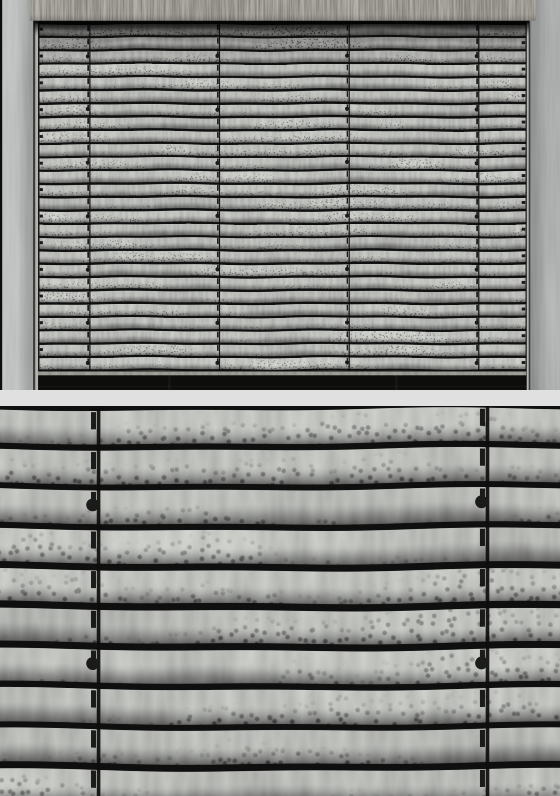
Top, the full canvas; bottom, a detail of the centre.
A Shadertoy shader for this texture:

```glsl
vec2 hash2(vec2 p) {
    p = fract(p * vec2(0.1031, 0.1137));
    p += dot(p, p.yx + 33.3);
    return fract((p.x + p.y) * p.yx * vec2(7.31, 9.17));
}

// Cellular noise: distance to the nearest scattered point
float cells(vec2 p) {
    vec2 cell = floor(p);
    float nearest = 2.0;
    for (int y = -1; y <= 1; y++)
        for (int x = -1; x <= 1; x++) {
            vec2 c = cell + vec2(x, y);
            nearest = min(nearest, length(c + hash2(c + 50.0) - p));
        }
    return nearest;
}

// Broad stains from layered sines, about -1 to 1
float stains(vec2 p) {
    float sum = 0.0, gain = 0.5;
    for (int i = 0; i < 4; i++) {
        sum += gain * sin(p.x + 1.7 * sin(p.y)) * cos(p.y * 0.8 + sin(p.x * 0.6));
        p = mat2(1.6, 1.1, -1.1, 1.6) * p + 3.1;
        gain *= 0.6;
    }
    return sum;
}

// Soft coverage of the interval from a to b
float band(float x, float a, float b, float soft) {
    return smoothstep(a - soft, a + soft, x) * (1.0 - smoothstep(b - soft, b + soft, x));
}

float box(vec2 p, vec2 low, vec2 high, vec2 soft) {
    return band(p.x, low.x, high.x, soft.x) * band(p.y, low.y, high.y, soft.y);
}

vec3 slatColor(vec2 q, float id, float f, float soft) {
    float stain = stains(q * vec2(9.0, 13.0) + id * 2.3);
    float streak = cells(vec2(q.x * 95.0, q.y * 18.0 + id * 7.0));
    float speck = 1.0 - smoothstep(0.1, 0.32, cells(q * 110.0));
    float shade = mix(0.49, 0.75, smoothstep(0.12, 0.62, f + 0.12 * stain));
    shade += 0.05 * stain + 0.1 * (streak - 0.45);
    shade += 0.03 * (hash2(vec2(id, 4.0)).x - 0.5);
    shade -= 0.22 * speck * smoothstep(-0.1, 0.5, stain + 0.5 - f);
    // Grime gathers on the uppermost slats
    shade -= smoothstep(22.0, 25.5, id) * (0.13 + 0.22 * smoothstep(0.3, 0.9, f + 0.4 * stain));
    // Shaded gap under the slat
    float gap = abs(fract(f + 0.44) - 0.5);
    float width = 0.07 + 0.025 * hash2(vec2(id, 9.0)).y;
    shade *= 1.0 - 0.3 * exp(-max(f - 0.12, 0.0) * 14.0);
    shade = mix(0.06, shade, smoothstep(width - soft, width + soft, gap));
    return shade * vec3(0.995, 1.005, 0.985);
}

void mainImage(out vec4 fragColor, in vec2 fragCoord) {
    vec2 uv = fragCoord / iResolution.xy;
    vec2 q = fragCoord / iResolution.y;
    vec2 soft = 0.6 / iResolution.xy;
    vec3 black = vec3(0.05, 0.05, 0.048);

    // Side walls with faint upright weathering
    float grain = cells(vec2(q.x * 90.0, q.y * 5.0)) - 0.45;
    float wall = uv.x < 0.5 ? mix(0.76, 0.62, smoothstep(0.025, 0.06, uv.x))
                            : mix(0.56, 0.69, smoothstep(0.945, 0.985, uv.x));
    wall += 0.04 * grain + 0.025 * stains(q * vec2(14.0, 4.0));
    vec3 color = wall * vec3(0.99, 1.0, 1.0);
    color = mix(color, black, 1.0 - smoothstep(0.004 - soft.x, 0.004 + soft.x, uv.x));

    // Guide rails and the dark opening
    color = mix(color, vec3(0.24), box(uv, vec2(0.059, 0.0), vec2(0.947, 0.95), soft));
    color = mix(color, vec3(0.71, 0.71, 0.68), box(uv, vec2(0.063, 0.0), vec2(0.944, 0.94), soft));
    float opening = box(uv, vec2(0.068, -0.1), vec2(0.9405, 0.945), soft);
    float frame = band(abs(uv.x - 0.505), 0.2, 0.205, soft.x) + band(uv.y, 0.008, 0.011, soft.y);
    color = mix(color, black + 0.035 * frame, opening);

    // Twenty-six slats with a slight bow
    float row = (uv.y - 0.0489) / 0.0342;
    row += 0.035 * sin(uv.x * 17.0 + 0.8 * sin(row * 0.4)) + 0.02 * sin(uv.x * 41.0 + row * 0.3);
    float id = clamp(floor(row), 0.0, 25.0);
    float f = row - id;
    float rowSoft = soft.y / 0.0342;
    float blind = box(uv, vec2(0.0705, 0.0489), vec2(0.9385, 0.9383), soft);
    color = mix(color, slatColor(q, id, f, rowSoft), blind);

    // Lift cords, hanging clips, and a round knob on every fourth slat
    float cord = uv.x - 0.1605 - 0.2315 * clamp(round((uv.x - 0.1605) / 0.2315), 0.0, 3.0);
    float hardware = band(cord, -0.0011, 0.0011, soft.x);
    hardware = max(hardware, box(vec2(cord, f), vec2(-0.0045, 0.52), vec2(-0.0015, 0.95), vec2(soft.x, rowSoft)));
    if (mod(id, 4.0) == 3.0 || id == 0.0) {
        float knob = length(vec2((cord + 0.0035) * 1.44, (f - 0.62) * 0.0342));
        hardware = max(hardware, 1.0 - smoothstep(0.0055 - soft.y, 0.0055 + soft.y, knob));
    }

    // Edge pins alternate between the two sides
    float edge = mod(id, 2.0) == 1.0 ? uv.x - 0.069 : 0.939 - uv.x;
    hardware = max(hardware, box(vec2(edge, f), vec2(0.0, 0.52), vec2(0.0075, 0.74), vec2(soft.x, rowSoft)));
    color = mix(color, black, 0.92 * hardware * blind);

    // Bottom rail
    float rail = box(uv, vec2(0.068, 0.0376), vec2(0.94, 0.0475), soft);
    color = mix(color, vec3(0.6, 0.6, 0.57) + 0.08 * grain, rail);

    // Streaked header and the shadow below it
    float shadow = band(uv.x, 0.06, 0.945, soft.x) * smoothstep(0.905, 0.944, uv.y);
    color *= 1.0 - 0.75 * shadow;
    float fine = cells(vec2(q.x * 180.0, q.y * 7.0)) - 0.45;
    vec3 header = vec3(0.61, 0.60, 0.57) + 0.2 * fine + 0.03 * stains(q * vec2(20.0, 6.0));
    header *= 0.85 + 0.15 * smoothstep(0.945, 0.965, uv.y);
    color = mix(color, header, box(uv, vec2(0.0534, 0.947), vec2(0.957, 1.1), soft));

    fragColor = vec4(clamp(color, 0.0, 1.0), 1.0);
}
```
